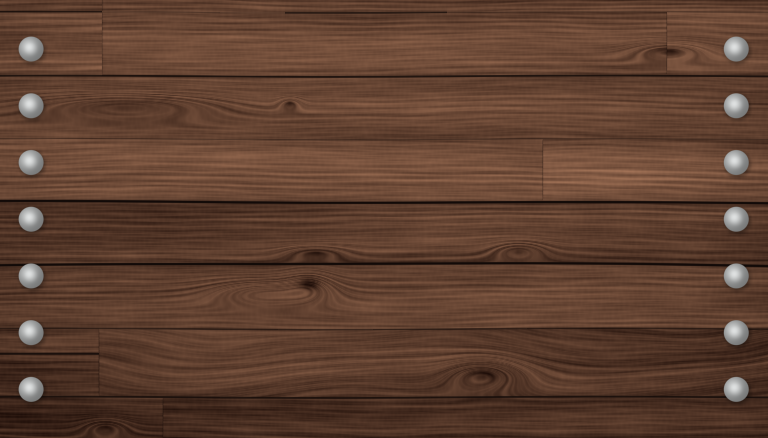
This texture is drawn by a WebGL 1 fragment shader. Its source:

```glsl
precision highp float;
// Weathered brown planks with knots, flowing grain and two columns of steel studs.
uniform vec2 u_resolution;

float waves(vec2 p) {
  float sum = 0.0, amp = 0.5;
  for (int i = 0; i < 5; i++) {
    p = mat2(0.8, 0.6, -0.6, 0.8) * p * 1.65 + 1.3;
    sum += amp * sin(p.x + 1.5 * sin(p.y));
    amp *= 0.6;
  }
  return sum;
}

vec2 hash2(vec2 p) {
  return fract(sin(vec2(dot(p, vec2(12.7, 31.1)), dot(p, vec2(26.9, 18.3)))) * 4375.5);
}

float cells(vec2 p) {
  vec2 cell = floor(p), local = fract(p);
  float nearest = 2.0;
  for (int j = -1; j <= 1; j++)
    for (int i = -1; i <= 1; i++) {
      vec2 o = vec2(float(i), float(j));
      nearest = min(nearest, length(o + hash2(cell + o) - local));
    }
  return nearest;
}

float line(float d, float width) {
  return 1.0 - smoothstep(width * 0.2, width + 0.4 / u_resolution.y, abs(d));
}

float blob(vec2 q, vec2 centre, vec2 size) {
  vec2 d = (q - centre) / size;
  return exp(-dot(d, d));
}

// Starts a new plank below the given height.
void plank(float y, float top, float change, float width, float depth,
           inout float id, inout float tone, inout float gap) {
  float below = step(top, y);
  id += below;
  tone += change * below;
  gap = max(gap, depth * line(y - top, width));
  gap = max(gap, 0.25 * depth * exp(-abs(y - top) * 150.0));
}

// Cuts a plank across with a thin butt joint.
void joint(vec2 q, float x, float top, float bottom, inout float id, inout float gap) {
  float inside = step(top, q.y) * step(q.y, bottom);
  id += 0.43 * inside * step(q.x, x);
  gap = max(gap, 0.22 * inside * line(q.x - x, 0.002));
}

// Bends the grain around a knot and darkens its core.
void knot(vec2 q, vec2 centre, vec2 size, float bend, float dark,
          inout float grain, inout float tone) {
  grain += bend * size.y * blob(q, centre, size);
  tone -= dark * blob(q, centre, size * 0.4);
}

vec3 wood(vec2 q) {
  float x = q.x, id = 0.0, tone = 0.45, gap = 0.0;
  float y = q.y + 0.0015 * sin(x * 5.0 + 1.0);

  // Planks from top to bottom
  float topDepth = 0.25 + 0.5 * max(step(x, 0.234), step(0.65, x) * step(x, 1.02));
  plank(y, 0.028, 0.08, 0.0025, topDepth, id, tone, gap);
  plank(y, 0.174, -0.02, 0.003, 0.85, id, tone, gap);
  plank(y, 0.318, 0.06, 0.002, 0.35, id, tone, gap);
  plank(y - 0.002 * x, 0.460, -0.17, 0.004, 1.0, id, tone, gap);
  plank(y + 0.006 * sin(x * 1.8), 0.607, 0.07, 0.004, 1.0, id, tone, gap);
  plank(y, 0.751, -0.09, 0.0025, 0.6, id, tone, gap);
  plank(y, 0.907, -0.13, 0.003, 0.8, id, tone, gap);
  gap = max(gap, 0.85 * step(x, 0.226) * line(y - 0.809, 0.003));
  joint(q, 0.234, 0.0, 0.174, id, gap);
  joint(q, 1.522, 0.028, 0.174, id, gap);
  joint(q, 1.239, 0.318, 0.460, id, gap);
  joint(q, 0.226, 0.751, 0.907, id, gap);
  joint(q, 0.372, 0.907, 1.0, id, gap);

  // Grain height, with a strongly swirling sixth plank
  float swirl = step(0.751, y) * step(y, 0.907) * step(0.226, x);
  float grain = y + (0.009 + 0.018 * swirl) * waves(vec2(x * 1.5, y * 4.0) + id * 7.3);
  grain += swirl * 0.026 * sin(x * 7.0 + 9.0 * y);
  knot(q, vec2(1.527, 0.116), vec2(0.085, 0.022), 2.2, 0.42, grain, tone);
  knot(q, vec2(0.290, 0.240), vec2(0.210, 0.032), 2.2, 0.16, grain, tone);
  knot(q, vec2(0.662, 0.236), vec2(0.026, 0.016), 1.8, 0.34, grain, tone);
  knot(q, vec2(0.720, 0.577), vec2(0.070, 0.018), 1.9, 0.32, grain, tone);
  knot(q, vec2(1.185, 0.572), vec2(0.060, 0.022), 2.0, 0.30, grain, tone);
  knot(q, vec2(0.610, 0.668), vec2(0.120, 0.030), 2.4, 0.04, grain, tone);
  knot(q, vec2(0.706, 0.649), vec2(0.055, 0.036), 1.3, 0.55, grain, tone);
  knot(q, vec2(1.105, 0.855), vec2(0.085, 0.036), 2.3, 0.40, grain, tone);
  knot(q, vec2(0.242, 0.975), vec2(0.050, 0.022), 1.9, 0.25, grain, tone);

  // Growth rings, broad streaks, fibres and saw marks
  float drift = waves(vec2(x * 0.9, grain * 24.0) + id * 3.1);
  float rings = sin(grain * (430.0 - 190.0 * swirl) + 3.0 * drift);
  float fibres = cells(vec2(x * 7.0, grain * 170.0) + id * 5.0);
  tone += 0.105 * rings * (0.65 + 0.5 * sin(grain * 62.0 + id * 2.0 + x));
  tone += 0.14 * drift + 0.25 * (fibres - 0.5);
  tone += 0.06 * (cells(vec2(x * 110.0, y * 45.0)) - 0.5);

  // Pale stretches of heartwood
  tone += 0.16 * blob(q, vec2(0.85, 0.130), vec2(0.60, 0.035));
  tone += 0.13 * blob(q, vec2(1.10, 0.245), vec2(0.50, 0.060));
  tone += 0.15 * blob(q, vec2(0.85, 0.375), vec2(0.55, 0.050));
  tone += 0.16 * blob(q, vec2(1.42, 0.405), vec2(0.20, 0.020));
  tone += 0.18 * blob(q, vec2(1.02, 0.545), vec2(0.42, 0.045));
  tone += 0.17 * blob(q, vec2(1.20, 0.675), vec2(0.38, 0.025));
  tone += 0.10 * blob(q, vec2(0.75, 0.835), vec2(0.40, 0.060));

  // Shaded stretches, sides and foot
  tone -= 0.20 * blob(q, vec2(0.28, 0.500), vec2(0.38, 0.040));
  tone -= 0.10 * blob(q, vec2(0.15, 0.250), vec2(0.30, 0.030));
  tone -= 0.10 * blob(q, vec2(1.65, 0.840), vec2(0.30, 0.070));
  tone -= 0.10 * blob(q, vec2(0.10, 0.900), vec2(0.25, 0.120));
  tone -= 0.08 * smoothstep(0.65, 0.95, abs(x - 0.877));
  vec3 colour = mix(vec3(0.165, 0.09, 0.06), vec3(0.61, 0.43, 0.325), clamp(tone + 0.03, -0.1, 1.15));
  return mix(colour, vec3(0.07, 0.04, 0.03), gap);
}

void main() {
  vec2 q = vec2(gl_FragCoord.x, u_resolution.y - gl_FragCoord.y) / u_resolution.y;
  vec3 colour = wood(q);

  // Domed studs, seven along each side
  float row = clamp(floor((q.y - 0.112) / 0.1295 + 0.5), 0.0, 6.0);
  vec2 d = (q - vec2(q.x < 0.877 ? 0.071 : 1.681, 0.112 + row * 0.1295)) / 0.0285;
  float r = length(d), soft = 0.75 / (0.0285 * u_resolution.y);
  colour *= 1.0 - 0.35 * (1.0 - smoothstep(0.7, 1.35, length(d - vec2(0.1, 0.15))));
  float shine = 0.36 + 0.52 * exp(-1.7 * dot(d + 0.16, d + 0.16)) + 0.07 * smoothstep(0.5, 1.0, r);
  vec3 steel = shine * vec3(0.99, 1.0, 1.0);
  gl_FragColor = vec4(mix(colour, steel, 1.0 - smoothstep(1.0 - soft, 1.0 + soft, r)), 1.0);
}
```
